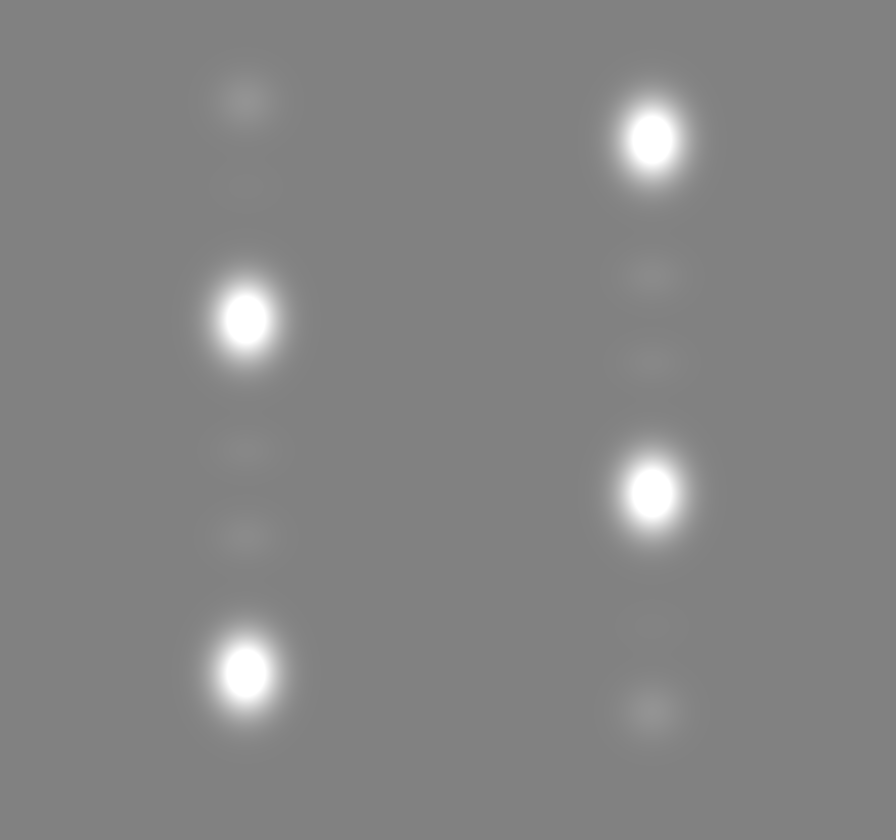
This background is drawn by a Shadertoy shader. Its source:

```glsl
// Soft white spots in two columns on flat grey, with dim echoes between them.
// Each spot is a stretched Gaussian; the right column is the left one
// turned half a turn about a shared centre. Lengths are in canvas heights.

#define BACKGROUND 0.506
#define CENTRE vec2(0.5347, 0.516)
#define COLUMN_OFFSET 0.2417
#define SPOT_WIDTH 0.0257
#define SPOT_COUNT 6

// Spots of one column: height above the centre, brightness, vertical spread
const vec3 SPOTS[SPOT_COUNT] = vec3[SPOT_COUNT](
    vec3( 0.3630, 0.070, 0.0240),
    vec3( 0.2616, 0.008, 0.0180),
    vec3( 0.1034, 0.730, 0.0312),
    vec3(-0.0523, 0.024, 0.0180),
    vec3(-0.1550, 0.036, 0.0200),
    vec3(-0.3174, 0.730, 0.0312)
);

float gaussian(vec2 offset, vec2 spread) {
    vec2 scaled = offset / spread;
    return exp(-0.5 * dot(scaled, scaled));
}

// Summed glow of one column standing left of the centre
float columnGlow(vec2 p) {
    float glow = 0.0;
    for (int i = 0; i < SPOT_COUNT; i++) {
        vec3 spot = SPOTS[i];
        vec2 offset = p - vec2(-COLUMN_OFFSET, spot.x);
        glow += spot.y * gaussian(offset, vec2(SPOT_WIDTH, spot.z));
    }
    return glow;
}

void mainImage(out vec4 fragColor, in vec2 fragCoord) {
    vec2 p = fragCoord / iResolution.y;
    p.x += 0.5 * (512.0 / 480.0 - iResolution.x / iResolution.y); // keep centred
    p -= CENTRE;

    // Left column plus its half-turn copy; bright cores clip to white
    float grey = BACKGROUND + columnGlow(p) + columnGlow(-p);
    fragColor = vec4(vec3(min(grey, 1.0)), 1.0);
}
```
